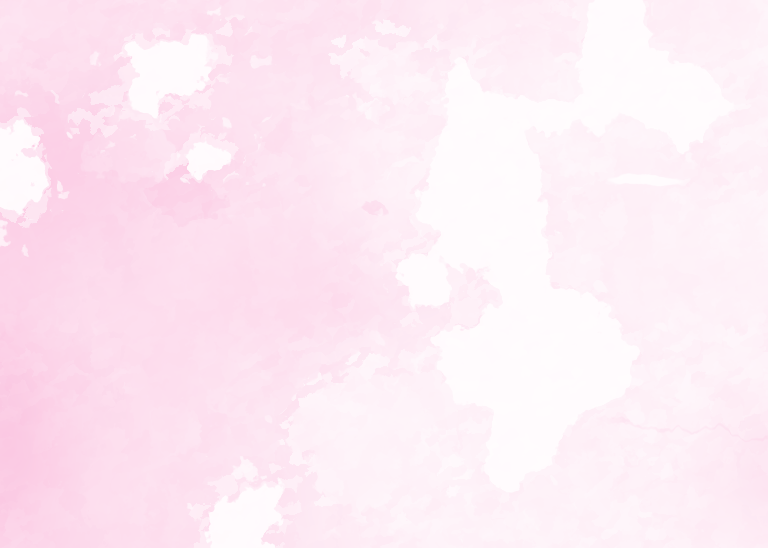
This background is drawn by a Shadertoy shader. Its source:

```glsl
// Pale pink watercolour wash: a soft pigment gradient is broken into small flat
// flakes by jittered cells, then ragged bare-paper pools, stains and drops are
// cut into it with noise-warped ellipses. Lengths are in canvas heights.

float hash(vec2 cell) {
    uvec2 q = uvec2(ivec2(cell) + 4096) * uvec2(1597u, 3812u);
    uint n = (q.x ^ (q.y << 7)) * 747796u + 2891u;
    n = ((n >> 15) ^ n) * 277803u;
    n = ((n >> 13) ^ n) * 74779u;
    return float((n >> 8) & 65535u) / 65535.0;
}
float noise(vec2 p) {
    vec2 i = floor(p), f = fract(p), e = vec2(0, 1);
    f = f * f * (3.0 - 2.0 * f);
    return mix(mix(hash(i), hash(i + e.yx), f.x),
               mix(hash(i + e.xy), hash(i + e.yy), f.x), f.y);
}
// Signed fractal noise, roughly -0.5 to 0.5
float fbm(vec2 p) {
    float sum = 0.0, amp = 0.5;
    for (int i = 0; i < 4; i++) {
        sum += amp * (noise(p) - 0.5);
        p = mat2(1.6, 1.2, -1.2, 1.6) * p + 17.3;
        amp *= 0.55;
    }
    return sum;
}
vec2 turn(vec2 p, float a) {
    return mat2(cos(a), -sin(a), sin(a), cos(a)) * p;
}
float ellipse(vec2 p, vec2 center, vec2 radius) {
    return (length((p - center) / radius) - 1.0) * min(radius.x, radius.y);
}
float glow(vec2 p, vec2 center, vec2 radius) {
    vec2 q = (p - center) / radius;
    return exp(-dot(q, q));
}
float join(float a, float b) {
    float h = max(0.025 - abs(a - b), 0.0);
    return min(a, b) - h * h * 10.0;
}
float cover(float d, float soft) {
    return 1.0 - smoothstep(-soft, soft, d);
}
vec2 seed(vec2 cell) {
    return cell + 0.1 + 0.8 * vec2(hash(cell + 31.0), hash(cell + 67.0));
}
// Flat cells of random tone with narrow blended borders, -0.5 to 0.5
float flakes(vec2 p) {
    vec2 base = floor(p), sum = vec2(0);
    for (int k = 0; k < 9; k++) {
        vec2 cell = base + vec2(k % 3, k / 3) - 1.0, away = p - seed(cell);
        sum += vec2(hash(cell + 11.0) - 0.5, 1) * exp(-35.0 * dot(away, away));
    }
    return sum.x / sum.y;
}
// Scattered drops, at most one per cell
float drops(vec2 p) {
    vec2 base = floor(p);
    float d = 1.0;
    for (int k = 0; k < 9; k++) {
        vec2 cell = base + vec2(k % 3, k / 3) - 1.0;
        float size = max(0.30 * hash(cell + 11.0) - 0.10, 0.01);
        d = min(d, ellipse(p, seed(cell), vec2(1.3, 0.9) * size));
    }
    return d;
}
// Bare paper: a chain down the middle, one at upper right, islets at left
float pools(vec2 p) {
    float d = ellipse(p, vec2(0.88, 0.65), vec2(0.105, 0.14));
    d = join(d, ellipse(p, vec2(0.96, 0.52), vec2(0.06, 0.11)));
    d = join(d, ellipse(p, vec2(0.98, 0.34), vec2(0.175, 0.115)));
    d = join(d, ellipse(p, vec2(0.95, 0.20), vec2(0.06, 0.08)));
    d = join(d, ellipse(p, vec2(0.85, 0.81), vec2(0.04, 0.06)));
    d = join(d, ellipse(p, vec2(0.98, 0.81), vec2(0.10, 0.027)));
    d = join(d, ellipse(p, vec2(1.12, 0.88), vec2(0.06, 0.11)));
    d = join(d, ellipse(p, vec2(1.23, 0.82), vec2(0.10, 0.08)));
    d = join(d, ellipse(p, vec2(0.77, 0.51), vec2(0.03, 0.06)));
    d = join(d, ellipse(turn(p - vec2(0.30, 0.86), 0.55), vec2(0), vec2(0.10, 0.04)));
    d = join(d, ellipse(p, vec2(0.39, 0.73), vec2(0.04, 0.03)));
    d = join(d, ellipse(p, vec2(0.01, 0.69), vec2(0.05, 0.065)));
    return join(d, ellipse(p, vec2(0.46, 0.05), vec2(0.05, 0.08)));
}

void mainImage(out vec4 fragColor, in vec2 fragCoord) {
    vec2 p = fragCoord / iResolution.y;
    vec2 rough = vec2(fbm(p * 45.0), fbm(p * 45.0 + 80.0));
    vec2 ragged = p + 0.10 * vec2(fbm(p * 13.0), fbm(p * 13.0 + 40.0)) + 0.03 * rough;

    // Pigment density, strongest at the left
    float pigment = mix(0.155, 0.050, smoothstep(-0.1, 1.05, p.x));
    pigment += 0.045 * glow(p, vec2(0.13, 0.68), vec2(0.20, 0.13));
    pigment += 0.065 * glow(p, vec2(0.01, 0.20), vec2(0.10, 0.16));
    pigment += 0.035 * glow(p, vec2(0.62, 0.45), vec2(0.26, 0.11));
    pigment += 0.030 * glow(p, vec2(0.75, 1.00), vec2(0.30, 0.12));
    pigment += 0.050 * glow(p, vec2(1.42, 0.14), vec2(0.12, 0.12));
    pigment -= 0.025 * glow(p, vec2(0.08, 0.98), vec2(0.25, 0.14));
    pigment += 0.045 * fbm(p * 4.0 + 9.0);

    // Crisp stains and ragged bleached discs
    pigment += 0.03 * cover(ellipse(ragged, vec2(0.35, 0.66), vec2(0.06, 0.065)), 0.002);
    pigment -= 0.03 * cover(ellipse(ragged, vec2(0.25, 0.74), vec2(0.08, 0.06)), 0.003);
    float disc = min(ellipse(ragged, vec2(0.69, 0.20), vec2(0.16, 0.15)),
                     ellipse(ragged, vec2(0.70, 0.89), vec2(0.085, 0.07)));
    float flake = flakes(turn(p, 0.4) * vec2(38, 60) + 1.6 * rough);
    pigment = mix(pigment, 0.045, 0.8 * cover(disc + 0.06 * flake, 0.003));

    // Brush flakes in two sizes, stronger in patches
    float patchy = 0.6 + 1.4 * smoothstep(0.35, 0.7, noise(p * 6.0 + 3.0));
    pigment += 0.013 * patchy * flake;
    pigment += 0.016 * flakes(p * vec2(26, 18) + 1.3 * rough + 50.0);

    // Small dark chip and a broken, wandering crack
    vec2 chip = turn(p + 0.3 * rough * 0.1 - vec2(0.68, 0.617), -0.3);
    pigment += 0.05 * cover(ellipse(chip, vec2(0), vec2(0.027, 0.012)), 0.0015);
    float crack = abs(p.y - 0.23 + 0.09 * (p.x - 1.1) + 0.05 * fbm(p.xx * 16.0));
    pigment += 0.03 * cover(crack - 0.006 * noise(p * 30.0), 0.002) * smoothstep(1.05, 1.15, p.x);

    // Paper pools with a pale ragged fringe, and drops gathered near them
    float pool = pools(ragged) + 0.02 * fbm(p * 24.0);
    pigment += 0.010 * exp(-max(pool, 0.0) / 0.02);
    pigment = mix(pigment, 0.04, 0.55 * cover(pool - 0.012 + 0.05 * flake, 0.002));
    float nearby = 1.0 - smoothstep(0.03, 0.12, pool);
    pigment = mix(pigment, 0.03, 0.8 * nearby * cover(drops(ragged * 14.0), 0.03));
    float sliver = ellipse(p + 0.2 * (ragged - p), vec2(1.175, 0.67), vec2(0.065, 0.010));
    float paper = max(cover(pool, 0.0018), cover(sliver, 0.0015));
    pigment = mix(pigment, 0.014 + 0.005 * flake, 0.96 * paper);

    vec3 absorbed = vec3(0.07, 1.0, 0.52);
    fragColor = vec4(1.0 - max(pigment, 0.005) * absorbed, 1.0);
}
```
